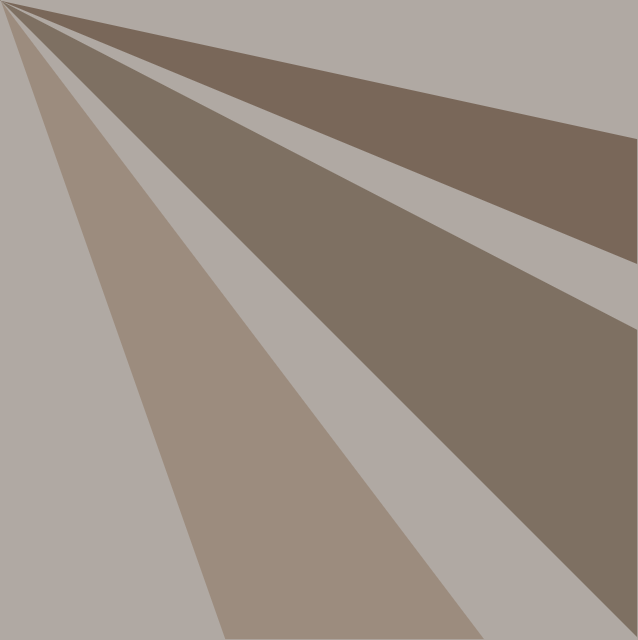
This background is drawn by a WebGL 1 fragment shader. Its source:

```glsl
precision highp float;

uniform vec2 u_resolution;

// Signed distance to a line through the apex; positive below the line
float belowLine(vec2 p, float slope) {
    return (p.y - slope * p.x) / sqrt(1.0 + slope * slope);
}

// Coverage of the wedge between two slopes, measured downward
float beam(vec2 p, float upperSlope, float lowerSlope, float pixel) {
    float inside = min(belowLine(p, upperSlope), -belowLine(p, lowerSlope));
    return clamp(inside / pixel + 0.5, 0.0, 1.0);
}

void main() {
    float pixel = 1.0 / u_resolution.y;
    vec2 uv = gl_FragCoord.xy * pixel;
    float aspect = u_resolution.x * pixel;

    // Offset from the apex in the upper left corner, y pointing down
    vec2 p = vec2(uv.x, 1.0 - uv.y) - 0.0013;

    vec3 stone = vec3(0.690, 0.663, 0.639);
    vec3 umber = vec3(0.475, 0.404, 0.349);
    vec3 olive = vec3(0.494, 0.439, 0.384);
    vec3 tan_ = vec3(0.612, 0.549, 0.494);

    // Beams fanning out across the plain ground
    vec3 color = stone;
    color = mix(color, umber, beam(p, 0.2173, 0.4136, pixel));
    color = mix(color, olive, beam(p, 0.517, 1.0, pixel));
    color = mix(color, tan_, beam(p, 1.321, 2.844, pixel));

    // Thin margin along the right and lower edges
    float margin = min(aspect - uv.x, uv.y) - 0.0013;
    color = mix(stone, color, clamp(margin / pixel + 0.5, 0.0, 1.0));

    gl_FragColor = vec4(color, 1.0);
}
```
